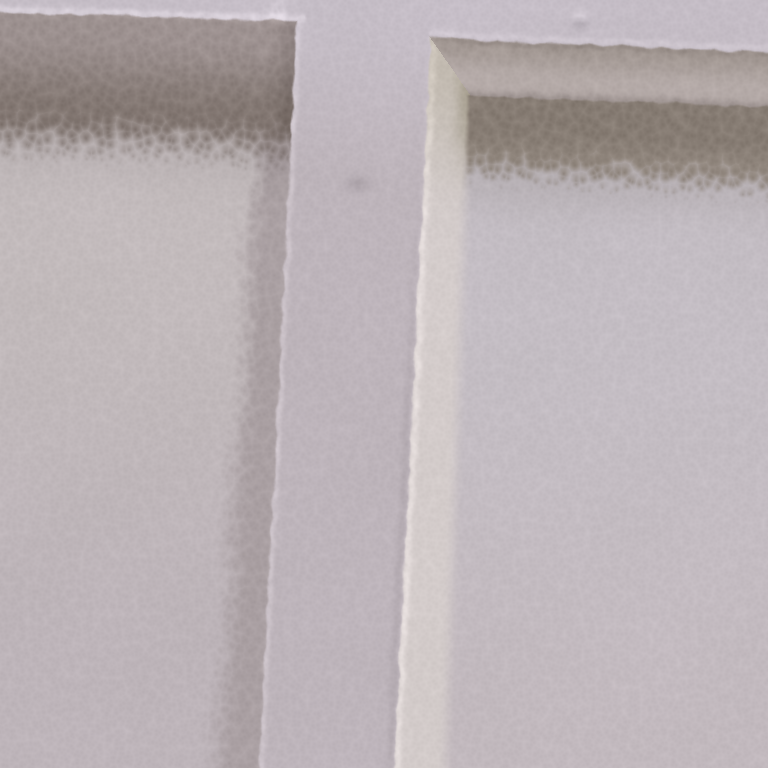
Reproduce this texture procedurally as a Shadertoy shader.

```glsl
// Pale painted plaster: two recessed panels with soft shadows, divided by a slanted upright rib.

vec2 hash2(vec2 p) {
    vec3 q = fract(vec3(p.xyx) * vec3(0.1031, 0.103, 0.0973));
    q += dot(q, q.yzx + 33.33);
    return fract((q.xx + q.yz) * q.zy);
}

// Cellular noise: distance to the nearest jittered point
float cells(vec2 p) {
    vec2 cell = floor(p), f = fract(p);
    float nearest = 2.0;
    for (int j = -1; j <= 1; j++)
        for (int i = -1; i <= 1; i++) {
            vec2 o = vec2(i, j);
            vec2 d = o + hash2(cell + o + 50.0) - f;
            nearest = min(nearest, dot(d, d));
        }
    return sqrt(nearest);
}

// Layered sines for broad mottling, about -1 to 1
float mottle(vec2 p) {
    float sum = 0.0, amp = 0.5;
    for (int i = 0; i < 5; i++) {
        sum += amp * sin(p.x + 1.7 * sin(p.y * 0.8)) * cos(p.y - 0.6 * p.x);
        p = mat2(1.5, 1.1, -1.1, 1.5) * p + 2.3;
        amp *= 0.62;
    }
    return sum;
}

float inside(float d) { return smoothstep(-0.002, 0.002, d); }

float ridge(float d, float width) { return exp(-d * d / (width * width)); }

void mainImage(out vec4 fragColor, in vec2 fragCoord) {
    vec2 p = fragCoord / iResolution.xy;
    float grain = cells(p * vec2(85.0, 75.0)) - 0.5;
    float fine = cells(p * 170.0 + 9.0) - 0.5;
    float broad = mottle(p * 11.0);
    float rough = 0.004 * (cells(p * 42.0) - 0.5) + 0.0015 * mottle(p * 70.0);

    // Signed distances to the recess edges, positive inward
    float leftSide = 0.338 + 0.05 * p.y - p.x + rough;
    float leftTop = 0.984 - 0.03 * p.x - p.y + rough;
    float rightSide = p.x - 0.513 - 0.05 * p.y + rough;
    float rightTop = 0.974 - 0.042 * p.x - p.y + rough;
    float innerSide = p.x - 0.58 - 0.034 * p.y;
    float innerTop = 0.898 - 0.037 * p.x - p.y + rough;
    float leftEdge = min(leftSide, leftTop);
    float rightEdge = min(rightSide, rightTop);

    // Rib and top rail
    vec3 col = mix(vec3(0.745, 0.71, 0.735), vec3(0.775, 0.745, 0.78), smoothstep(0.75, 1.0, p.y));
    col -= 0.035 * ridge(rightSide + 0.006, 0.006) * smoothstep(0.85, 0.4, p.y);

    // Left panel: side shade, then the overhead shadow
    vec3 left = mix(vec3(0.745, 0.71, 0.73), vec3(0.765, 0.735, 0.74), smoothstep(0.1, 0.7, p.y));
    float shadeWidth = 0.062 - 0.012 * p.y + 0.012 * broad;
    float sideShade = 1.0 - smoothstep(shadeWidth * 0.45, shadeWidth * 1.25, leftSide + 0.012 * grain);
    left = mix(left, vec3(0.66, 0.62, 0.63), sideShade * 0.9);
    vec3 leftDark = mix(vec3(0.62, 0.575, 0.57), vec3(0.52, 0.475, 0.455), smoothstep(0.02, 0.13, leftTop));
    leftDark -= 0.06 * ridge(leftSide, 0.02);
    float leftFade = 1.0 - smoothstep(0.125, 0.19, leftTop + 0.03 * grain + 0.006 * broad);
    left = mix(left, leftDark, leftFade);
    left -= 0.035 * ridge(leftTop - 0.17, 0.04) * (1.0 - leftFade);
    col = mix(col, left, inside(leftEdge));

    // Right panel floor and its overhead shadow
    vec3 right = mix(vec3(0.765, 0.73, 0.75), vec3(0.77, 0.745, 0.77), smoothstep(0.0, 0.6, p.y));
    float rightFade = 1.0 - smoothstep(0.068, 0.112, innerTop + 0.03 * grain - 0.02 * (p.x - 0.6));
    right -= vec3(0.06, 0.06, 0.07) * (1.0 - smoothstep(0.08, 0.18, innerTop));
    right = mix(right, vec3(0.53, 0.49, 0.455) + 0.05 * smoothstep(0.04, 0.09, innerTop), rightFade);

    // Lit side bevel and shaded top bevel, joined along a mitre
    vec3 sideBevel = mix(vec3(0.83, 0.8, 0.795), vec3(0.76, 0.73, 0.69), smoothstep(0.7, 0.93, p.y));
    sideBevel -= vec3(0.12, 0.12, 0.15) * smoothstep(0.025, 0.06, rightSide) * smoothstep(0.74, 0.86, p.y);
    vec3 topBevel = mix(vec3(0.64, 0.6, 0.58), vec3(0.71, 0.67, 0.66), smoothstep(0.005, 0.05, rightTop));
    topBevel -= 0.09 * ridge(innerTop, 0.007);
    float mitre = inside(rightTop / 0.073 - rightSide / 0.056);
    vec3 bevel = mix(topBevel, sideBevel, mitre);
    float softness = mix(0.012, 0.004, smoothstep(0.7, 0.85, p.y));
    float floorMask = smoothstep(-softness, softness, innerSide + 0.2 * rough) * inside(innerTop);
    col = mix(col, mix(bevel, right, floorMask), inside(rightEdge));

    // Chipped, lit crests along the edges
    float chips = 0.55 + 0.7 * cells(p * 55.0 + 3.0);
    col += 0.085 * chips * ridge(leftTop + 0.004, 0.005) * inside(leftSide + 0.01);
    col += 0.06 * chips * ridge(leftSide + 0.003, 0.004) * inside(leftTop);
    col += 0.07 * chips * ridge(rightSide - 0.004, 0.005) * inside(rightTop);
    col += 0.05 * chips * ridge(rightTop + 0.005, 0.005) * inside(rightSide);
    col -= 0.05 * chips * ridge(rightTop - 0.003, 0.004) * inside(rightSide);

    // Paint lumps on the rail and a faint stain on the rib
    vec2 knob = p - vec2(0.362, 0.986);
    col += 0.08 * exp(-dot(knob, knob) / 0.0002) * (0.7 + grain);
    vec2 bump = p - vec2(0.755, 0.974);
    col += 0.08 * exp(-dot(bump, bump) / 0.00012) * sign(bump.y) * smoothstep(0.0, 0.006, abs(bump.y));
    vec2 stain = (p - vec2(0.466, 0.76)) / vec2(0.015, 0.01);
    col -= 0.09 * exp(-dot(stain, stain)) * (0.8 + grain);

    // Surface grain, coarser within the shadows
    float dark = 1.0 - smoothstep(0.5, 0.72, col.g);
    col += (0.022 + 0.045 * dark) * grain + 0.025 * fine;
    col += 0.008 * broad * vec3(1.0, 0.9, 1.1);
    fragColor = vec4(clamp(col, 0.0, 1.0), 1.0);
}
```
